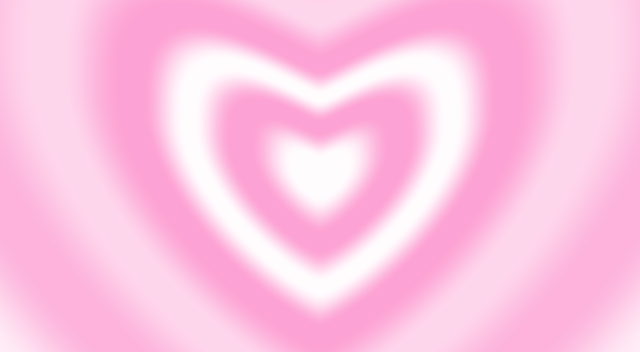
Write a Shadertoy shader that draws this background.

```glsl
const vec3 PINK  = vec3(0.99, 0.635, 0.83);
const vec3 WHITE = vec3(1.0, 0.99, 0.995);

const vec2  CENTER     = vec2(0.5, 0.497); // shared center, as a share of the canvas
const float LOBE_SHEAR = 0.555;  // how far the sides are lifted into lobes
const float DROP       = 0.145;  // downward shift, relative to heart size
const float HALF_TALL  = 0.725;  // half height, relative to half width
const float LOBE_POWER = 2.8;    // fullness of the upper curve
const float SIDE_POWER = 2.0;    // fullness of the lower sides
const float CREASE     = 0.02;   // softness of the notch and the tip
const int   STEPS      = 6;

const float BAND_LIGHT  = 0.58;  // whiteness of the wide outer band
const float OUTER_LIGHT = 0.19;  // whiteness of the pink beyond it
const float EDGE_LIGHT  = 0.82;  // whiteness toward the lower corners

// Half width of the concentric heart that passes through p.
float heartSize(vec2 p) {
    float x = abs(p.x);
    float lifted = p.y - LOBE_SHEAR * sqrt(x * x + CREASE * CREASE);
    float size = length(p);
    for (int i = 0; i < STEPS; i++) {
        float y = (lifted + DROP * size) / HALF_TALL;
        float power = y > 0.0 ? LOBE_POWER : SIDE_POWER;
        size = pow(pow(x, power) + pow(abs(y), power) + 1e-6, 1.0 / power);
    }
    return size;
}

// Whiteness of the nested hearts, from the core outward.
float glow(float size) {
    float core = 1.0 - smoothstep(0.075, 0.20, size);
    float ring = smoothstep(0.25, 0.36, size) * (1.0 - smoothstep(0.385, 0.505, size));
    float outer = BAND_LIGHT * smoothstep(0.56, 0.74, size);
    outer = mix(outer, OUTER_LIGHT, smoothstep(0.80, 1.02, size));
    outer = mix(outer, EDGE_LIGHT, smoothstep(1.12, 1.42, size));
    return core + ring + outer;
}

void mainImage(out vec4 fragColor, in vec2 fragCoord) {
    vec2 p = (fragCoord - CENTER * iResolution.xy) / iResolution.y;
    vec3 color = mix(PINK, WHITE, clamp(glow(heartSize(p)), 0.0, 1.0));
    fragColor = vec4(color, 1.0);
}
```
